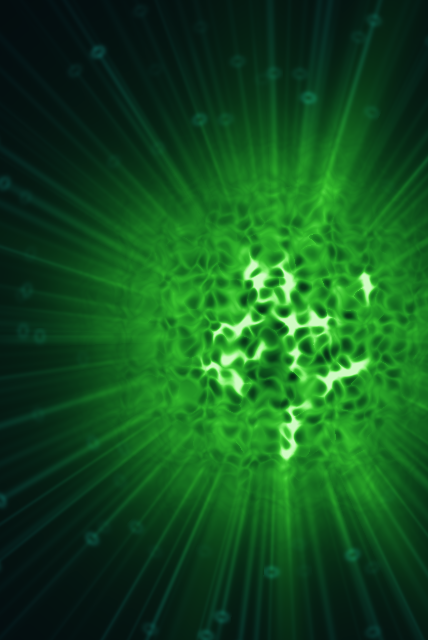
Write a WebGL 2 fragment shader that draws this background.

```glsl
#version 300 es
precision highp float;
uniform vec2 u_resolution;
out vec4 outColor;

#define CENTER vec2(0.436, 0.473)
#define CORE_RADIUS 0.285
#define CORE_LIGHT 0.43
#define HALO_LIGHT 0.20
#define CELL_DENSITY 39.0
#define RAY_LIGHT 0.13
#define VEIN_WIDTH 0.0125
#define RING_RADIUS 0.013
#define TAU 6.2831853

// Main glowing veins: start and end of each, in canvas heights
const vec4 VEINS[11] = vec4[11](
  vec4(.345, .477, .397, .503), vec4(.440, .501, .505, .497),
  vec4(.445, .495, .469, .421), vec4(.358, .443, .410, .447),
  vec4(.326, .430, .378, .398), vec4(.505, .395, .563, .434),
  vec4(.466, .362, .448, .297), vec4(.388, .594, .417, .538),
  vec4(.443, .583, .447, .542), vec4(.570, .564, .573, .542),
  vec4(.505, .497, .499, .477));

// Wide beams: angle, angular width, strength
const vec3 BEAMS[6] = vec3[6](
  vec3(1.24, .10, .17), vec3(1.65, .16, .09), vec3(-1.54, .06, .17),
  vec3(-1.86, .08, .12), vec3(-1.05, .09, .12), vec3(2.79, .06, .07));

float hash(vec2 p) {
  return fract(sin(dot(p, vec2(127.1, 311.7))) * 43758.5453);
}

float gauss(float x) { return exp(-x * x); }

// Nearest distance, second distance and random value of the nearest cell
vec3 cellular(vec2 p) {
  vec2 base = floor(p);
  vec3 best = vec3(9.0, 9.0, 0.0);
  for (int y = -1; y <= 1; y++)
  for (int x = -1; x <= 1; x++) {
    vec2 id = base + vec2(x, y);
    vec2 site = id + 0.5 + 0.85 * (vec2(hash(id), hash(id + 57.3)) - 0.5);
    float d = length(p - site);
    if (d < best.x) best = vec3(d, best.x, hash(id + 19.7));
    else best.y = min(best.y, d);
  }
  return best;
}

float segmentDistance(vec2 p, vec2 a, vec2 b) {
  vec2 ab = b - a;
  return length(p - a - ab * clamp(dot(p - a, ab) / dot(ab, ab), 0.0, 1.0));
}

// Thin rays in x, the small rings at their tips in y
vec2 rays(float angle, float r, float count) {
  float turn = fract(angle / TAU) * count;
  vec2 id = vec2(floor(turn), count);
  float across = (fract(turn) - 0.3 - 0.4 * hash(id)) * TAU * r / count;
  float tip = 0.29 + 0.42 * hash(id + 3.1);
  float strength = 0.15 + 0.85 * pow(hash(id + 8.3), 2.0);
  float width = 0.0026 + 0.0045 * hash(id + 5.7);
  float past = 1.0 - 0.5 * smoothstep(tip - 0.03, tip + 0.03, r);
  float ringDistance = length(vec2((r - tip) * 1.3, across));
  float ring = gauss((ringDistance - RING_RADIUS * 0.6) / 0.006);
  return vec2(gauss(across / width) * past, ring) * strength;
}

void main() {
  vec2 p = gl_FragCoord.xy / u_resolution.y;
  vec2 d = p - CENTER;
  float r = length(d);
  float angle = atan(d.y, d.x);

  // Core and halo, with an uneven rim
  float rim = CORE_RADIUS * (1.0 + 0.05 * sin(angle * 5.0 + 1.0) + 0.04 * sin(angle * 11.0));
  float core = exp(-pow(r / rim, 3.5));
  float light = 0.065 + CORE_LIGHT * core + HALO_LIGHT * exp(-r * r / 0.12);

  // Wide beams leaving the core
  float outside = smoothstep(0.10, 0.24, r);
  for (int i = 0; i < 6; i++) {
    float turn = mod(angle - BEAMS[i].x + TAU * 0.5, TAU) - TAU * 0.5;
    light += BEAMS[i].z * gauss(turn / BEAMS[i].y) * outside * exp(-max(r - 0.24, 0.0) * 3.5);
  }

  // Fine rays in three densities
  vec2 fan = rays(angle, r, 37.0) + rays(angle + 0.4, r, 61.0) + rays(angle + 0.9, r, 97.0) * vec2(0.8, 0.0);
  float fade = smoothstep(0.15, 0.30, r) * exp(-max(r - 0.25, 0.0) * 1.3);
  light += RAY_LIGHT * fan.x * fade;
  float rings = fan.y * smoothstep(0.25, 0.32, r);

  // Soft cellular clouds and dark round cells of uneven depth
  vec2 warp = 0.006 * vec2(sin(p.y * 61.0) + sin(p.x * 97.0), sin(p.x * 71.0) + sin(p.y * 89.0));
  vec2 ripple = 0.004 * vec2(sin(p.y * 173.0 + p.x * 60.0), sin(p.x * 191.0 - p.y * 50.0));
  vec3 cloud = cellular((p + warp) * 15.0);
  vec3 cells = cellular((d + 0.5 * warp + 0.5 * ripple) * CELL_DENSITY * (1.0 + 0.8 * r));
  vec3 grains = cellular((p + warp + ripple) * 62.0);
  float inside = 1.0 - smoothstep(0.16, 0.31, r);
  light *= 1.0 + core * (0.5 * (0.5 - cloud.x) + 0.3 * (0.45 - grains.x));
  float disc = 1.0 - smoothstep(0.08, 0.62, cells.x);
  float depth = 0.22 + 0.70 * gauss(length(d - vec2(0.03, 0.0)) / 0.15);
  light *= 1.0 - disc * inside * depth * (0.25 + 0.75 * cells.z);
  light *= 1.0 - 0.45 * gauss(length(d + vec2(0.025, 0.035)) / 0.06);

  // White veins broken up by the cells
  float veinDistance = 1.0;
  for (int i = 0; i < 11; i++)
    veinDistance = min(veinDistance, segmentDistance(p + warp * 0.5 + ripple, VEINS[i].xy, VEINS[i].zw));
  float seam = 1.0 - smoothstep(0.0, 0.45, cells.y - cells.x);
  float vein = gauss(veinDistance / VEIN_WIDTH) * (1.0 - 0.6 * disc);
  float web = seam * gauss(r / 0.17) * smoothstep(0.35, 0.75, cloud.x);
  light += 0.68 * vein + 0.26 * web;

  // Green ramp: teal shadows, pure green middle, white peaks
  light *= 1.0 - 0.30 * smoothstep(0.35, 0.75, r);
  float peak = smoothstep(0.70, 1.2, light);
  float green = min(light, 0.92);
  vec3 color = vec3(0.015 + 0.34 * green * green, green, 0.052 + 0.16 * green);
  color += peak * vec3(0.50, 0.06, 0.56);
  color += vec3(0.02, 0.14, 0.13) * rings;
  color.b += 0.09 * fan.x * fade * smoothstep(0.25, 0.5, r);
  outColor = vec4(clamp(color, 0.0, 1.0), 1.0);
}
```
